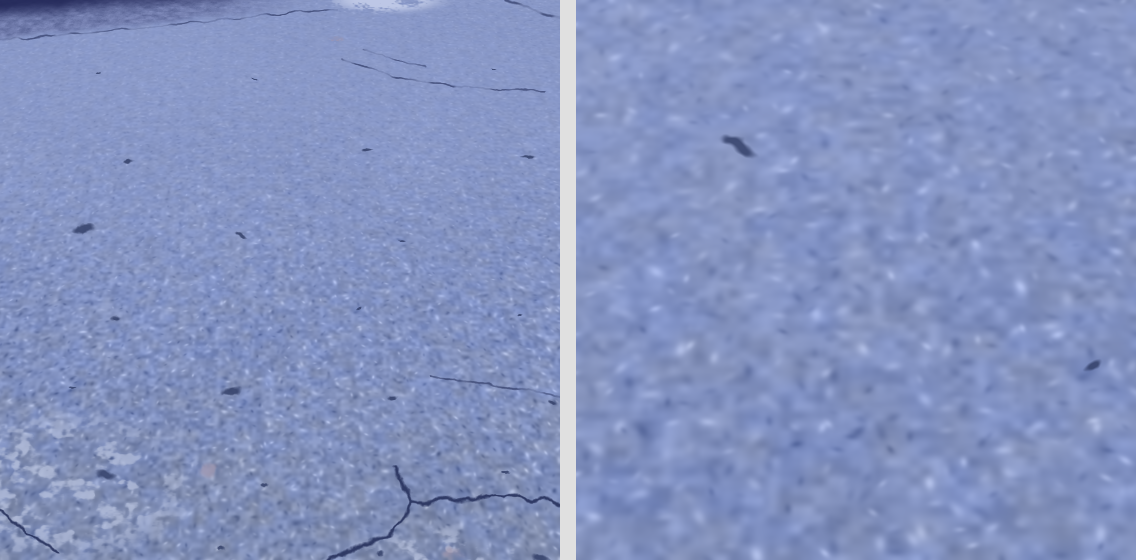
Left: the whole. Right: its middle third, enlarged.
Give the GLSL for this texture, as a Shadertoy shader.

```glsl
// Blue-grey worn asphalt seen at a slant: grain shrinks and flattens with distance.
// Layers: perspective noise and flecks, pale worn paint, scattered dark debris,
// jittered cracks built from segments, and a shadowed verge in the upper left.

float hash(vec2 p) {
    return fract(sin(dot(p, vec2(127.1, 311.7))) * 43758.5453);
}

float noise(vec2 p) {
    vec2 i = floor(p), f = fract(p);
    f = f * f * (3.0 - 2.0 * f);
    return mix(mix(hash(i), hash(i + vec2(1, 0)), f.x),
               mix(hash(i + vec2(0, 1)), hash(i + vec2(1, 1)), f.x), f.y);
}

float fbm(vec2 p) {
    float sum = 0.0, amp = 0.5;
    for (int i = 0; i < 4; i++) {
        sum += amp * noise(p);
        p = p * 2.03 + 17.3;
        amp *= 0.5;
    }
    return sum / 0.9375;
}

mat2 rotate(float a) {
    return mat2(cos(a), sin(a), -sin(a), cos(a));
}

// Signed sum of small, randomly turned stone chips: bright above 0, dark below
float flecks(vec2 p) {
    float sum = 0.0;
    for (int y = -1; y <= 1; y++)
    for (int x = -1; x <= 1; x++) {
        vec2 cell = floor(p) + vec2(x, y);
        vec2 centre = cell + vec2(hash(cell), hash(cell + 41.7));
        vec2 d = rotate(6.283 * hash(cell + 9.2)) * (p - centre) * vec2(1.0, 1.7);
        float size = mix(0.2, 0.42, hash(cell + 23.1));
        float tone = hash(cell + 71.3);
        float amp = tone > 0.5 ? 2.1 * (tone - 0.5) : -1.5 * (0.5 - tone);
        sum += amp * exp(-dot(d, d) / (size * size));
    }
    return sum;
}

// Soft line from a to b
float crack(vec2 p, vec2 a, vec2 b, float width) {
    vec2 ab = b - a;
    float t = clamp(dot(p - a, ab) / dot(ab, ab), 0.0, 1.0);
    return 1.0 - smoothstep(width * 0.2, width * 1.8, length(p - a - ab * t));
}

float blob(vec2 p, vec2 centre, vec2 radius) {
    return 1.0 - smoothstep(0.5, 1.3, length((p - centre) / radius));
}

void mainImage(out vec4 fragColor, in vec2 fragCoord) {
    vec2 uv = fragCoord / iResolution.xy;
    vec2 ground = vec2(uv.x - 0.5, 2.0) / (2.0 - uv.y);

    // Broad tone of the road, greyer close by
    vec3 color = mix(vec3(0.495, 0.55, 0.70), vec3(0.505, 0.567, 0.75), smoothstep(0.0, 0.45, uv.y));
    color = mix(color, vec3(0.54, 0.60, 0.785), smoothstep(0.35, 0.85, uv.y));
    color += 0.025 * (fbm(uv * vec2(4.0, 7.0)) - 0.5);

    // Grain, stronger towards the viewer, with slight shifts of hue
    float strength = mix(1.0, 0.27, smoothstep(0.25, 0.95, uv.y));
    float grain = noise(ground * 230.0) + 0.8 * noise(ground * 140.0 + 31.0) - 0.9;
    color += strength * 0.105 * grain;
    color += strength * vec3(0.16, 0.155, 0.14) * flecks(ground * 104.0);
    float hue = noise(ground * 80.0 + 57.0) - 0.5;
    color += strength * hue * vec3(0.03, 0.01, -0.05);

    // Worn paint in the lower corners and at the far edge, broken by the grain
    float wear = fbm(uv * vec2(26.0, 44.0) + 5.0) + 0.22 * grain;
    float paintArea = blob(uv, vec2(0.08, 0.13), vec2(0.27, 0.13))
                    + blob(uv, vec2(0.82, 0.0), vec2(0.2, 0.06));
    float paint = min(paintArea, 1.0) * smoothstep(0.54, 0.74, wear);
    color = mix(color, vec3(0.71, 0.75, 0.86), 0.75 * paint);
    float farPaint = blob(uv, vec2(0.69, 1.0), vec2(0.1, 0.022));
    color = mix(color, vec3(0.74, 0.78, 0.90), farPaint * smoothstep(0.3, 0.55, wear));

    // Faint rusty stains
    float rust = blob(uv, vec2(0.375, 0.16), vec2(0.02, 0.014))
               + blob(uv, vec2(0.81, 0.012), vec2(0.022, 0.014))
               + blob(uv, vec2(0.6, 0.93), vec2(0.014, 0.005));
    color = mix(color, vec3(0.64, 0.56, 0.62), 0.5 * rust * smoothstep(-0.6, 0.4, grain));

    // Shadowed verge, darkest at the top left
    float rim = 0.927 + 0.1 * uv.x + 0.012 * (fbm(uv * 25.0) - 0.5);
    float verge = smoothstep(-0.004, 0.014, uv.y - rim) * (1.0 - smoothstep(0.3, 0.6, uv.x));
    vec3 vergeColor = vec3(0.42, 0.46, 0.65) + 0.25 * (fbm(ground * 110.0) - 0.5);
    color = mix(color, vergeColor, 0.85 * verge);
    float shade = smoothstep(0.962, 1.0, uv.y + 0.012 * fbm(uv * 20.0) - 0.08 * uv.x);
    color = mix(color, vec3(0.12, 0.14, 0.33), 0.9 * shade);

    // Cracks: wobbling segments, bold up close and hairline far away
    vec2 p = uv + 0.02 * (vec2(fbm(uv * 38.0), fbm(uv * 38.0 + 80.0)) - 0.5);
    float swell = mix(0.55, 1.25, noise(uv * 60.0));
    vec2 fork = vec2(0.735, 0.10);
    float bold = crack(p, vec2(0.56, -0.01), vec2(0.70, 0.045), 0.0036 * swell);
    bold = max(bold, crack(p, vec2(0.70, 0.045), fork, 0.0033 * swell));
    bold = max(bold, crack(p, fork, vec2(0.705, 0.17), 0.0033 * swell));
    bold = max(bold, crack(p, fork, vec2(0.88, 0.118), 0.0033 * swell));
    bold = max(bold, crack(p, vec2(0.88, 0.118), vec2(1.02, 0.098), 0.003 * swell));
    bold = max(bold, crack(p, vec2(-0.02, 0.1), vec2(0.105, 0.015), 0.0024 * swell));
    vec2 q = mix(uv, p, 0.5);
    float hair = crack(q, vec2(0.61, 0.895), vec2(0.70, 0.863), 0.0015);
    hair = max(hair, crack(q, vec2(0.70, 0.863), vec2(0.84, 0.843), 0.0015));
    hair = max(hair, crack(q, vec2(0.84, 0.843), vec2(0.97, 0.837), 0.0014));
    hair = max(hair, crack(q, vec2(0.65, 0.91), vec2(0.76, 0.88), 0.0013));
    hair = max(hair, crack(q, vec2(0.90, 1.0), vec2(1.02, 0.96), 0.0018));
    hair = max(hair, crack(q, vec2(0.77, 0.327), vec2(1.02, 0.29), 0.0017));
    hair = max(hair, crack(q, vec2(0.0, 0.927), vec2(0.6, 0.985), 0.0013));
    hair *= mix(0.15, 0.65, smoothstep(0.2, 0.7, noise(uv * 45.0)));
    color = mix(color, vec3(0.15, 0.19, 0.36), max(0.9 * bold, hair));

    // Scattered leaves and pebbles, mostly tiny
    for (int i = 0; i < 22; i++) {
        float k = float(i);
        vec2 centre = fract(vec2(0.13, 0.31) + k * vec2(0.755, 0.57));
        float size = mix(0.005, 0.02, pow(hash(vec2(k, 3.7)), 3.0)) * (1.2 - 0.4 * centre.y);
        vec2 d = rotate(0.5 * (hash(vec2(k, 8.1)) - 0.5)) * (p - centre);
        float spot = blob(d, vec2(0), size * vec2(1.0, mix(0.5, 0.28, centre.y)));
        color = mix(color, vec3(0.20, 0.25, 0.41), 0.85 * spot);
    }

    fragColor = vec4(clamp(color, 0.0, 1.0), 1.0);
}
```
